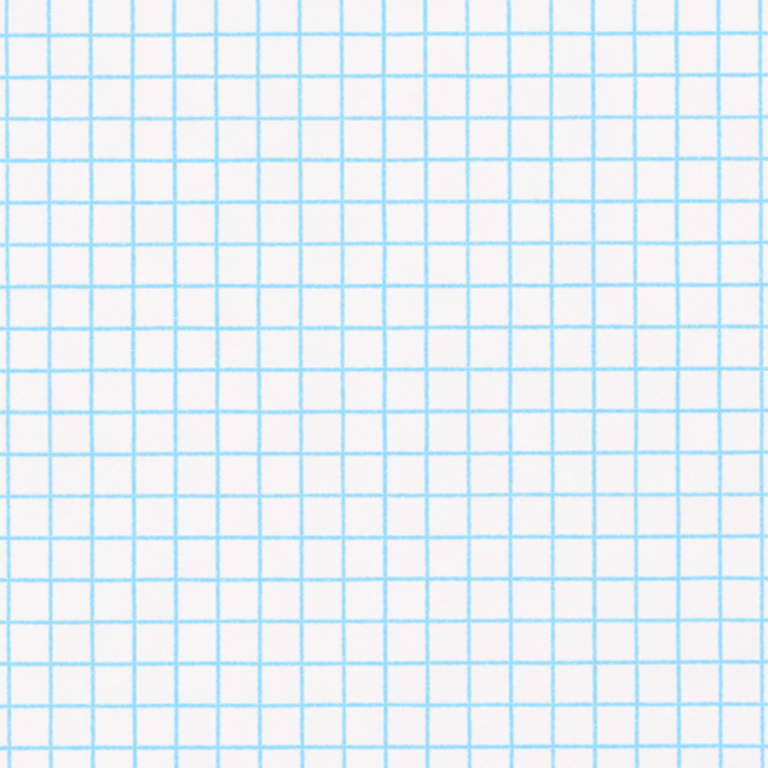
Give the GLSL for this pattern, as a Shadertoy shader.

```glsl
// Sheet of graph paper: fine, slightly uneven sky-blue ruling on warm white stock.

const vec3 PAPER = vec3(0.972, 0.961, 0.964);
const vec3 INK = vec3(0.555, 0.855, 0.99);
const vec2 PITCH = vec2(0.0545, 0.0546);    // spacing of the ruling
const vec2 ANCHOR = vec2(0.5009, 0.4641);   // one crossing near the centre
const float TILT = 0.003;                   // slight rotation of the sheet
const float HALF_WIDTH = 0.0024;
const float SOFTNESS = 0.0025;              // ink bleed at the line edges
const float WAVER = 0.0005;                 // sideways drift along a line
const float ROUGHNESS = 0.0008;             // fine wobble of the line width
const float GRAIN = 0.010;                  // paper brightness variation

float hash(vec2 p) {
    return fract(sin(dot(p, vec2(127.1, 311.7))) * 43758.5453);
}

float noise(vec2 p) {
    vec2 i = floor(p), f = fract(p);
    f = f * f * (3.0 - 2.0 * f);
    return mix(mix(hash(i), hash(i + vec2(1.0, 0.0)), f.x),
               mix(hash(i + vec2(0.0, 1.0)), hash(i + vec2(1.0, 1.0)), f.x), f.y);
}

// Ink coverage of parallel lines; across and along are canvas coordinates.
float ruling(float across, float along, float pitch, float seed, float pixel) {
    float id = floor(across / pitch + 0.5);
    vec2 track = vec2(id * 7.3 + seed, seed);
    float drift = WAVER * (noise(track + vec2(0.0, along * 14.0)) - 0.5) * 2.0;
    float dist = abs(across - id * pitch + drift);

    float rough = noise(vec2(across, along) * 260.0 + seed) - 0.5;
    float weight = hash(track) - 0.5;
    float halfWidth = HALF_WIDTH + ROUGHNESS * rough + 0.0003 * weight;
    float edge = max(SOFTNESS, 0.75 * pixel);
    float line = 1.0 - smoothstep(halfWidth - edge, halfWidth + edge, dist);

    // Uneven ink density with a few pale flecks.
    float density = 0.90 + 0.16 * rough + 0.06 * weight;
    float fleck = smoothstep(0.86, 0.97, noise(vec2(across, along) * 310.0 + seed * 3.0));
    return line * density * (1.0 - 0.35 * fleck);
}

void mainImage(out vec4 fragColor, in vec2 fragCoord) {
    vec2 uv = fragCoord / iResolution.xy;
    float pixel = 1.0 / min(iResolution.x, iResolution.y);

    // Tilted sheet coordinates.
    vec2 centred = uv - 0.5;
    vec2 sheet = uv + TILT * vec2(centred.y, -centred.x) - ANCHOR;

    // Paper with fibre grain, broad mottling and a faint shade low down.
    float grain = noise(uv * 330.0) - 0.5;
    float mottle = noise(uv * 24.0 + 40.0) - 0.5;
    vec3 color = PAPER + GRAIN * (grain + 0.6 * mottle);
    color -= vec3(0.002, 0.006, 0.003) * (1.0 - uv.y) * uv.x;

    // Printed ruling.
    float vertical = ruling(sheet.x, sheet.y, PITCH.x, 11.0, pixel);
    float horizontal = ruling(sheet.y, sheet.x, PITCH.y, 53.0, pixel);
    color = mix(color, INK, clamp(max(vertical, horizontal), 0.0, 1.0));

    fragColor = vec4(color, 1.0);
}
```
